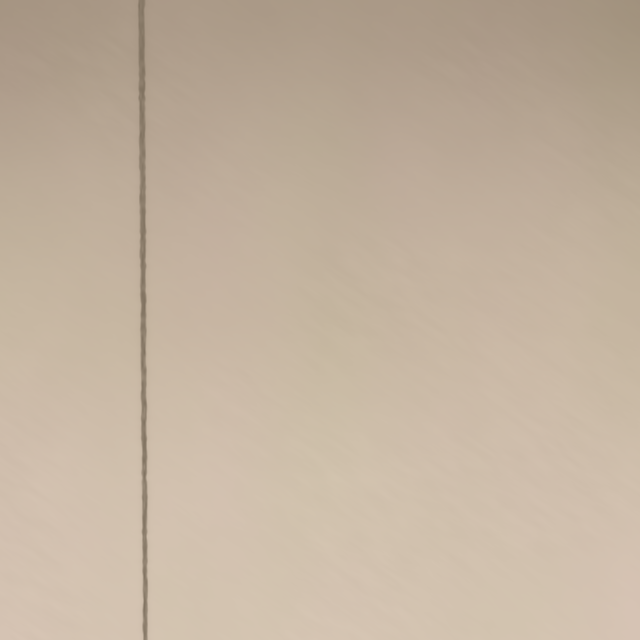
A three.js fragment shader for this texture:

```glsl
varying vec2 vUv;

// Wall shading, from floor to ceiling
const vec3 WALL_BOTTOM = vec3(0.835, 0.768, 0.700);
const vec3 WALL_LOW = vec3(0.815, 0.750, 0.677);
const vec3 WALL_MIDDLE = vec3(0.783, 0.718, 0.638);
const vec3 WALL_HIGH = vec3(0.738, 0.672, 0.598);
const vec3 WALL_TOP = vec3(0.668, 0.602, 0.530);
const float CORNER_SHADE = 0.030;

// Seam
const vec3 SEAM_COLOR = vec3(0.500, 0.445, 0.375);
const float SEAM_BOTTOM_X = 0.2272;
const float SEAM_TOP_X = 0.2210;
const float SEAM_BOTTOM_HALF = 0.0034;
const float SEAM_TOP_HALF = 0.0050;
const float SEAM_SOFTNESS = 0.0022;
const float SEAM_WOBBLE = 0.0016;

// Surface
const float GRAIN_ANGLE = -0.60;
const float GRAIN_AMOUNT = 0.022;
const float MOTTLE_AMOUNT = 0.020;
const vec3 TINT = vec3(0.007, -0.004, 0.010);

float hash(vec2 p) {
  vec3 q = fract(vec3(p.xyx) * 0.1031);
  q += dot(q, q.yzx + 33.33);
  return fract((q.x + q.y) * q.z);
}

float noise(vec2 p) {
  vec2 cell = floor(p);
  vec2 f = fract(p);
  f = f * f * (3.0 - 2.0 * f);
  float low = mix(hash(cell), hash(cell + vec2(1.0, 0.0)), f.x);
  float high = mix(hash(cell + vec2(0.0, 1.0)), hash(cell + vec2(1.0, 1.0)), f.x);
  return mix(low, high, f.y);
}

// Layered noise centred on zero
float fbm(vec2 p) {
  float sum = 0.0;
  float weight = 0.5;
  for (int i = 0; i < 4; i++) {
    sum += weight * (noise(p) - 0.5);
    p = p * 2.03 + 17.3;
    weight *= 0.5;
  }
  return sum;
}

vec3 wallColor(vec2 uv) {
  // Light falls off upward, with the left side slightly darker
  float height = uv.y;
  vec3 color = mix(WALL_BOTTOM, WALL_LOW, smoothstep(-0.05, 0.32, height));
  color = mix(color, WALL_MIDDLE, smoothstep(0.22, 0.52, height));
  color = mix(color, WALL_HIGH, smoothstep(0.42, 0.80, height));
  color = mix(color, WALL_TOP, smoothstep(0.68, 1.04, height));
  float side = abs(uv.x - 0.48) * 2.0;
  return color - CORNER_SHADE * side * side * smoothstep(0.55, 1.0, height);
}

// Fine slanted fibres, stronger in scattered patches
float grain(vec2 uv) {
  float c = cos(GRAIN_ANGLE);
  float s = sin(GRAIN_ANGLE);
  vec2 along = vec2(c * uv.x + s * uv.y, c * uv.y - s * uv.x);
  float patches = smoothstep(0.40, 0.80, noise(uv * 6.0 + 4.7));
  return fbm(along * vec2(24.0, 95.0) + 60.0) * mix(0.35, 1.0, patches);
}

// Soft shadow and dark core of the rough vertical seam
float seamMask(vec2 uv) {
  float wobble = (noise(vec2(uv.y * 55.0, 3.5)) - 0.5) * SEAM_WOBBLE;
  float rough = (noise(vec2(uv.y * 130.0, 9.5)) - 0.5) * SEAM_WOBBLE;
  float center = mix(SEAM_BOTTOM_X, SEAM_TOP_X, uv.y) + wobble;
  float halfWidth = mix(SEAM_BOTTOM_HALF, SEAM_TOP_HALF, uv.y) + rough;
  float d = abs(uv.x - center);
  float core = 1.0 - smoothstep(halfWidth - SEAM_SOFTNESS, halfWidth + SEAM_SOFTNESS, d);
  float halo = 0.10 * exp(-d * d / (halfWidth * halfWidth * 4.0));
  float depth = 0.84 + 0.30 * (noise(uv * vec2(350.0, 100.0)) - 0.5);
  return max(core * depth, halo);
}

void main() {
  vec3 color = wallColor(vUv);

  // Broad stains and fibres
  color += MOTTLE_AMOUNT * fbm(vUv * vec2(7.0, 4.0) + 21.0);
  color += TINT * 2.0 * fbm(vUv * vec2(6.0, 3.5) + 43.0);
  color += GRAIN_AMOUNT * grain(vUv);

  color = mix(color, SEAM_COLOR, seamMask(vUv));
  gl_FragColor = vec4(color, 1.0);
}
```
